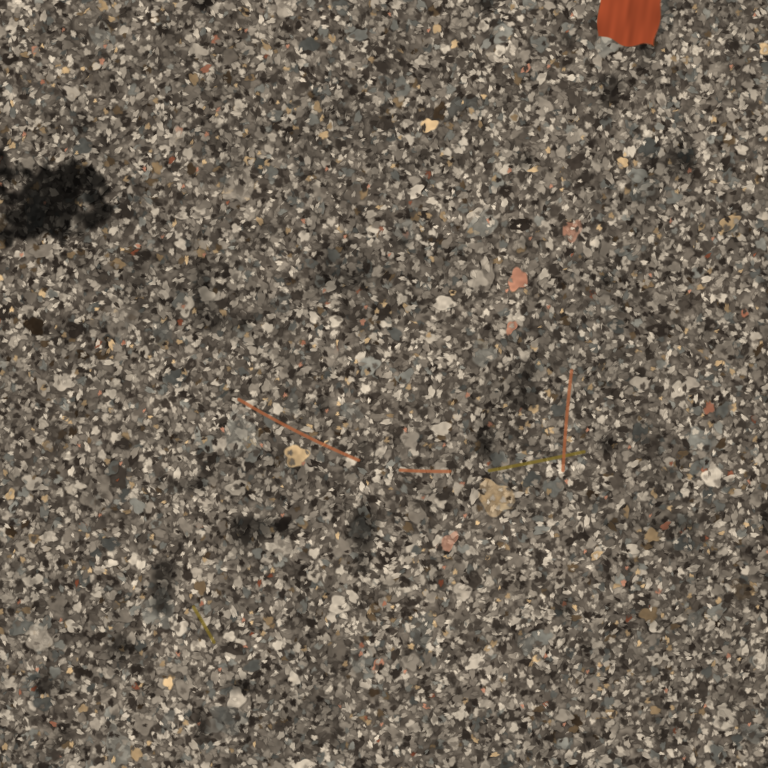
Reproduce this texture procedurally as a WebGL 2 fragment shader.

```glsl
#version 300 es
precision highp float;
// Coarse gritty soil: layers of soft, irregular grains scattered on jittered
// grids, from fine sand to blue-grey pebbles, with damp stains, a dark humus
// clump, a few dry needles and a rust-coloured leaf scrap on top.

#define FINE_GRID 128.0
#define MID_GRID 84.0
#define PEBBLE_GRID 25.0
#define EDGE_BLUR 0.0021
#define TONE_SKEW 1.08
#define NEEDLES 5
#define DARK vec3(0.165, 0.140, 0.120)
#define LIGHT vec3(0.850, 0.790, 0.700)
#define RUST vec3(0.610, 0.280, 0.170)
#define SLATE vec3(0.380, 0.395, 0.375)
#define CLUMP_POS vec2(0.06, 0.74)
#define LEAF_POS vec2(0.82, 0.985)

uniform vec2 u_resolution;
out vec4 fragColor;

float hash(vec2 p) {
    return fract(sin(dot(p, vec2(127.1, 311.7))) * 43758.5);
}

float noise(vec2 p) {
    vec2 i = floor(p), f = fract(p);
    f = f * f * (3.0 - 2.0 * f);
    return mix(mix(hash(i), hash(i + vec2(1, 0)), f.x),
               mix(hash(i + vec2(0, 1)), hash(i + vec2(1, 1)), f.x), f.y);
}

vec2 rotate(vec2 p, float a) {
    float c = cos(a), s = sin(a);
    return vec2(c * p.x + s * p.y, c * p.y - s * p.x);
}

// Mineral colour: a skewed grey-brown tone, sometimes slate or rusty
vec3 grainColor(vec2 id, float slateShare) {
    vec3 c = mix(DARK, LIGHT, pow(hash(id + 3.7), TONE_SKEW));
    float kind = hash(id + 9.2);
    if (kind < slateShare) c = mix(c, SLATE, 0.6);
    else if (kind > 0.992) c = mix(c, RUST * 1.2, 0.5);
    else if (kind > 0.95) c *= vec3(1.08, 0.98, 0.82);
    return c;
}

// Lays one scatter of grains over the ground colour
vec3 addGrains(vec3 ground, vec2 p, float grid, float share, float slateShare, float seed) {
    vec2 cell = floor(p * grid);
    float blur = EDGE_BLUR * grid;
    for (int y = -1; y <= 1; y++)
    for (int x = -1; x <= 1; x++) {
        vec2 corner = cell + vec2(x, y);
        vec2 id = corner + seed;
        if (hash(id) > share) continue;
        vec2 center = corner + vec2(hash(id + 17.3), hash(id + 29.1));
        vec2 q = rotate(p * grid - center, 6.283 * hash(id + 41.9));
        q.y *= mix(1.0, 1.9, hash(id + 53.3));
        float angle = atan(q.y, q.x);
        float wobble = 0.14 * sin(3.0 * angle + 6.0 * hash(id + 61.7))
                     + 0.09 * sin(5.0 * angle + 6.0 * hash(id + 73.1));
        float radius = mix(0.32, 0.70, hash(id + 83.9)) * (1.0 + wobble);
        float d = length(q) - radius;
        float shadow = 1.0 - smoothstep(-blur, 1.5 * blur, d - 0.08);
        float cover = 1.0 - smoothstep(-blur, blur, d);
        ground *= 1.0 - 0.15 * shadow;
        ground = mix(ground, grainColor(id, slateShare), 0.92 * cover);
    }
    return ground;
}

// Thin, slightly bowed dry needles
vec3 addNeedles(vec3 ground, vec2 p) {
    for (int i = 0; i < NEEDLES; i++) {
        vec2 id = vec2(float(i) * 3.1, 7.7);
        vec2 center = 0.12 + 0.76 * vec2(hash(id), hash(id + 1.3));
        vec2 q = rotate(p - center, 3.1416 * hash(id + 2.9));
        float halfLen = mix(0.025, 0.13, hash(id + 4.1));
        q.y += (hash(id + 5.3) - 0.5) * 1.2 * q.x * q.x;
        float d = length(vec2(max(abs(q.x) - halfLen, 0.0), q.y));
        vec3 tint = mix(vec3(0.66, 0.38, 0.24), vec3(0.48, 0.41, 0.16), step(0.75, hash(id + 6.7)));
        ground = mix(ground, tint, 0.8 * (1.0 - smoothstep(0.0006, 0.0036, d)));
    }
    return ground;
}

void main() {
    vec2 p = gl_FragCoord.xy / u_resolution.y;

    // Soil bed and grain sizes, fine grit last so it half buries the rest
    vec3 col = mix(DARK, LIGHT, 0.15 + 0.40 * noise(p * 140.0));
    col = addGrains(col, p, FINE_GRID, 0.90, 0.08, 11.0);
    col = addGrains(col, p, MID_GRID, 0.48, 0.12, 157.0);
    col = addGrains(col, p, MID_GRID * 0.55, 0.15, 0.30, 313.0);
    vec3 pebbles = addGrains(col, p, PEBBLE_GRID, 0.10, 0.75, 471.0);
    col = mix(col, pebbles, 0.40 + 0.45 * noise(p * 90.0));
    col = addGrains(col, p, FINE_GRID * 1.15, 0.32, 0.08, 619.0);

    // Uneven dampness at several scales, with a few darker stains
    float damp = 0.30 * noise(p * 8.0) + 0.35 * noise(p * 23.0 + 5.0) + 0.35 * noise(p * 47.0 + 9.0);
    col *= 0.78 + 0.46 * damp;
    col *= 1.0 - 0.45 * smoothstep(0.80, 0.98, noise(p * 19.0 + 31.0));
    col *= 0.92 + 0.16 * noise(p * 190.0);

    // Humus clump with a ragged, broken outline
    float ragged = 0.8 * noise(p * 38.0) + 0.7 * noise(p * 85.0) - 0.75;
    float clump = length((p - CLUMP_POS) / vec2(0.085, 0.055)) + ragged;
    col = mix(col, col * 0.30, 1.0 - smoothstep(0.70, 1.15, clump));

    col = addNeedles(col, p);

    // Leaf scrap with faint veins
    vec2 leaf = rotate(p - LEAF_POS, -0.15);
    vec2 edge = abs(leaf) - vec2(0.040, 0.042) + 0.012 * (noise(p * 38.0) - 0.5);
    float veins = 0.88 + 0.22 * noise(leaf * vec2(160.0, 30.0));
    col = mix(col, RUST * veins, 1.0 - smoothstep(-0.002, 0.002, max(edge.x, edge.y)));

    fragColor = vec4(col, 1.0);
}
```
